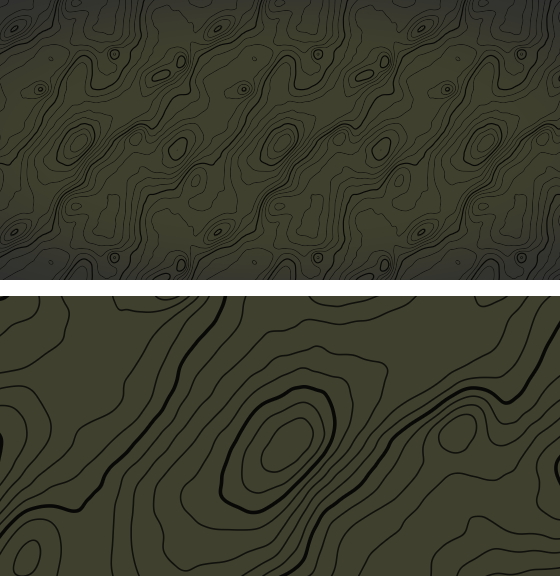
Top, the full canvas; bottom, a detail of the centre.
This pattern is drawn by a Shadertoy shader. Its source:

```glsl
const float TAU = 6.2831853;

float hash(vec2 cell) {
    vec3 q = fract(cell.xyx * vec3(0.1031, 0.1030, 0.0973));
    q += dot(q, q.yzx + 33.33);
    return fract((q.x + q.y) * q.z);
}

// Value noise that wraps once per unit tile
float tileNoise(vec2 p, float cells) {
    vec2 cell = floor(p * cells), f = fract(p * cells);
    vec2 w = f * f * f * (f * (f * 6.0 - 15.0) + 10.0);
    vec2 a = mod(cell, cells) + cells;
    vec2 b = mod(cell + 1.0, cells) + cells;
    return mix(mix(hash(a), hash(vec2(b.x, a.y)), w.x),
               mix(hash(vec2(a.x, b.y)), hash(b), w.x), w.y);
}

// Summits and hollows: centre, radius, height in contour steps
const vec4 hills[11] = vec4[11](
    vec4(0.36, 0.35, 0.10, 4.5), vec4(0.55, 0.28, 0.04, 3.0),
    vec4(0.77, 0.37, 0.08, 4.0), vec4(0.89, 0.28, 0.05, 3.0),
    vec4(0.18, 0.46, 0.04, -3.0), vec4(0.40, 0.70, 0.12, 4.0),
    vec4(0.64, 0.66, 0.06, -4.0), vec4(0.90, 0.71, 0.09, -3.0),
    vec4(0.94, 0.86, 0.08, 3.5), vec4(0.35, 0.01, 0.08, -4.0),
    vec4(0.08, 0.14, 0.06, 3.5));

float terrain(vec2 p) {
    p += 0.06 * (vec2(tileNoise(p, 6.0), tileNoise(p + 0.37, 6.0)) - 0.5);

    // Winding diagonal ridge
    float across = p.x + p.y - 0.08 * sin(TAU * (p.x - p.y));
    float height = 3.0 * cos(TAU * (across - 0.08));

    // Hills stretched along the ridge
    for (int i = 0; i < 11; i++) {
        vec2 d = fract(p - hills[i].xy + 0.5) - 0.5;
        d = vec2(d.x - d.y, 1.5 * (d.x + d.y)) * 0.6 / hills[i].z;
        height += hills[i].w * exp(-dot(d, d));
    }

    // Rough ground
    float amplitude = 2.6, cells = 4.0;
    for (int i = 0; i < 4; i++) {
        height += amplitude * (tileNoise(p, cells) - 0.5);
        amplitude *= 0.42;
        cells *= 2.0;
    }
    return height;
}

void mainImage(out vec4 fragColor, in vec2 fragCoord) {
    // Square tiles counted from the top left corner
    float pixel = 1.376 / iResolution.y;
    vec2 p = vec2(fragCoord.x, iResolution.y - fragCoord.y) * pixel;

    // Distance to the nearest contour from height and slope
    float height = terrain(p);
    vec2 slope = (vec2(terrain(p + vec2(0.002, 0.0)),
                       terrain(p + vec2(0.0, 0.002))) - height) / 0.002;
    float level = floor(height + 0.5);
    float dist = abs(height - level) / max(length(slope), 4.0);

    // Every fifth contour is heavier
    float isIndex = 1.0 - step(0.5, mod(level, 5.0));
    float halfWidth = mix(0.0013, 0.0029, isIndex);
    float ink = clamp((halfWidth - dist) / pixel + 0.5, 0.0, 1.0);
    ink *= mix(0.85, 1.0, isIndex);

    // Olive ground fading to grey at the edges
    vec2 fromCentre = (fragCoord / iResolution.xy - 0.5) * vec2(1.2, 1.6);
    float fade = smoothstep(0.5, 1.05, length(fromCentre));
    vec3 ground = mix(vec3(0.25, 0.25, 0.18), vec3(0.19, 0.19, 0.185), fade);

    fragColor = vec4(mix(ground, vec3(0.03, 0.03, 0.025), ink), 1.0);
}
```
